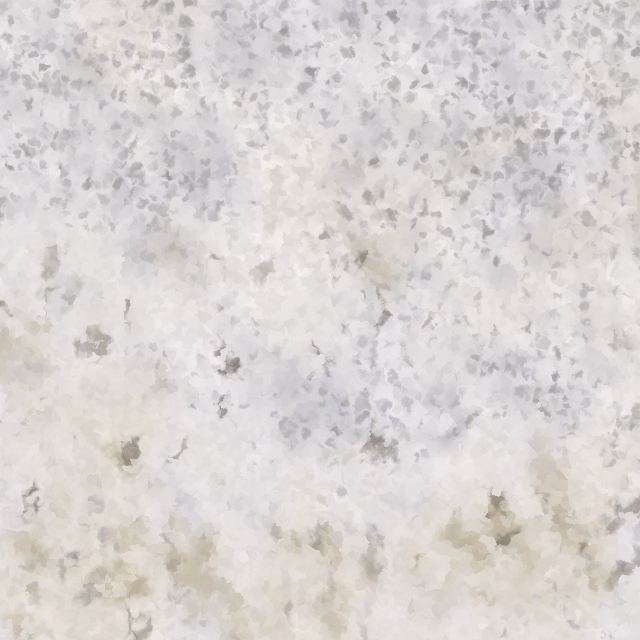
Reproduce this texture procedurally as a WebGL 2 fragment shader.

```glsl
#version 300 es
precision highp float;
// Pale weathered stone: soft facets coloured by layered gradient noise,
// ragged grey grains on the upper slope, and warm hollows with steep broken
// cracks in the lower part. Grains and cracks share one scatter function.

uniform vec2 u_resolution;
out vec4 fragColor;

const vec3 PALE  = vec3(0.912, 0.892, 0.893);
const vec3 COOL  = vec3(0.780, 0.772, 0.784);
const vec3 CREAM = vec3(0.875, 0.840, 0.792);
const vec3 GREY  = vec3(0.665, 0.652, 0.665);
const vec3 TAN   = vec3(0.735, 0.690, 0.600);
const vec3 DARK  = vec3(0.480, 0.455, 0.425);

vec2 hash2(vec2 cell) {
  vec3 h = fract(cell.xyx * vec3(0.1031, 0.1030, 0.0973));
  h += dot(h, h.yzx + 33.33);
  return fract((h.xx + h.yz) * h.zy);
}

mat2 rotation(float angle) {
  float c = cos(angle), s = sin(angle);
  return mat2(c, s, -s, c);
}

float cornerSlope(vec2 cell, vec2 corner, vec2 f) {
  return dot(hash2(cell + corner) * 2.0 - 1.0, f - corner);
}

float gradientNoise(vec2 p) {
  vec2 i = floor(p), f = p - i;
  vec2 u = f * f * f * (f * (f * 6.0 - 15.0) + 10.0);
  vec2 e = vec2(0.0, 1.0);
  return mix(mix(cornerSlope(i, e.xx, f), cornerSlope(i, e.yx, f), u.x),
             mix(cornerSlope(i, e.xy, f), cornerSlope(i, e.yy, f), u.x), u.y);
}

float fbm(vec2 p) {
  float sum = 0.0, amplitude = 0.9;
  for (int i = 0; i < 4; i++) {
    sum += amplitude * gradientNoise(p);
    p = rotation(0.6) * p * 2.03 + 11.7;
    amplitude *= 0.5;
  }
  return sum;
}

// Softly blended cells: xy is the facet centre, z its random tone.
vec3 facet(vec2 p, float cells) {
  vec2 q = p * cells, base = floor(q);
  vec4 sum = vec4(0.0);
  for (int y = -1; y <= 1; y++)
    for (int x = -1; x <= 1; x++) {
      vec2 cell = base + vec2(x, y);
      vec2 centre = cell + 0.1 + 0.8 * hash2(cell);
      vec2 d = q - centre;
      float weight = exp(-16.0 * dot(d, d));
      sum += weight * vec4(centre / cells, hash2(cell + 57.0).x, 1.0);
    }
  return sum.xyz / sum.w;
}

// Random soft ellipses; radius is in cells, stretch lengthens one axis.
float scatter(vec2 p, float cells, float density, float radius,
              float stretch, float angle, float spread) {
  vec2 q = p * cells, base = floor(q);
  float cover = 0.0;
  for (int y = -1; y <= 1; y++)
    for (int x = -1; x <= 1; x++) {
      vec2 cell = base + vec2(x, y);
      vec2 pick = hash2(cell + 31.0), shape = hash2(cell + 83.0);
      vec2 d = q - cell - 0.2 - 0.6 * hash2(cell);
      d = rotation(angle + spread * (shape.x - 0.5)) * d;
      float size = radius * (0.55 + 0.45 * shape.y);
      float body = 1.0 - smoothstep(0.4, 1.2, length(d / vec2(stretch, 1.0)) / size);
      float present = smoothstep(0.0, 0.2, density - pick.x);
      cover = max(cover, body * present * (0.25 + 0.75 * pick.y));
    }
  return cover;
}

void main() {
  vec2 p = gl_FragCoord.xy / u_resolution.y;
  vec2 ragged = p + 0.013 * vec2(fbm(p * 60.0), fbm(p * 60.0 + 17.0));
  vec3 fine = facet(ragged, 88.0);
  vec3 broad = facet(ragged + 0.13, 46.0);
  vec2 c = mix(p, fine.xy, 0.85);

  // Large forms: grainy upper slope, bare drift, slanted relief, warm areas
  float patches = fbm(c * 4.5 + 3.0);
  float slope = smoothstep(0.30, 0.75, p.y + 0.3 * (p.x - 0.5) + 0.3 * patches);
  vec2 driftAxis = rotation(0.35) * (c - vec2(0.44, 0.70)) * vec2(11.0, 5.5);
  float drift = exp(-dot(driftAxis, driftAxis));
  float relief = fbm(rotation(0.75) * c * vec2(5.5, 9.0) + 21.0);
  float mottle = fbm(c * vec2(30.0, 22.0) + 5.0);
  float warm = smoothstep(-0.08, 0.40, fbm(c * 3.6 + 40.0) + 0.36 * (0.48 - p.y) + 0.25 * drift);

  // Base stone
  float tone = 0.45 * (fine.z - 0.5) + 0.3 * (broad.z - 0.5);
  float shade = 0.9 * relief + 0.4 * mottle + tone + 0.20 * slope - 0.35 * drift;
  vec3 colour = mix(PALE, COOL, smoothstep(-0.08, 0.72, shade));
  colour = mix(colour, CREAM, 0.7 * warm * (1.0 - 0.4 * slope));
  float hollow = smoothstep(0.0, 0.5, relief + 0.3 * mottle + 0.5 * tone) * warm;
  colour = mix(colour, TAN, hollow * (1.0 - 0.65 * slope));

  // Grains, clustered by the mottling
  float density = (0.08 + 0.50 * slope + 0.45 * patches + 0.35 * mottle) * (1.0 - 0.9 * drift);
  float grains = scatter(ragged, 64.0, density, 0.52, 1.4, 1.2, 2.6);
  float coarse = scatter(ragged + 0.37, 40.0, 0.6 * density, 0.40, 1.5, 1.3, 2.2);
  colour = mix(colour, GREY, 0.72 * grains);
  colour = mix(colour, mix(GREY, DARK, 0.5), 0.72 * coarse);

  // Hollows and steep cracks, broken up by facets and mottling
  vec2 torn = ragged + 0.045 * vec2(fbm(p * 13.0), fbm(p * 13.0 + 9.0));
  float lower = 1.0 - slope;
  float broken = smoothstep(-0.35, 0.35, mottle + 0.6 * (fine.z - 0.5));
  float pits = scatter(torn, 8.0, 0.5 * lower, 0.34, 1.6, 0.9, 1.6);
  float cracks = scatter(torn + 0.21, 13.0, 0.50 * lower + 0.06, 0.19, 2.8, -1.35, 1.1);
  colour = mix(colour, mix(GREY, TAN, warm), 0.95 * pits * broken);
  colour = mix(colour, mix(DARK, TAN, 0.15), cracks * broken);

  // Facet highlights and a cool cast on the less warm areas
  colour += (0.05 + 0.04 * slope) * (fine.z - 0.5) + 0.04 * (broad.z - 0.5);
  colour += vec3(-0.005, 0.0, 0.008) * (1.0 - warm) * smoothstep(-0.2, 0.3, patches);
  fragColor = vec4(clamp(colour, 0.0, 1.0), 1.0);
}
```
